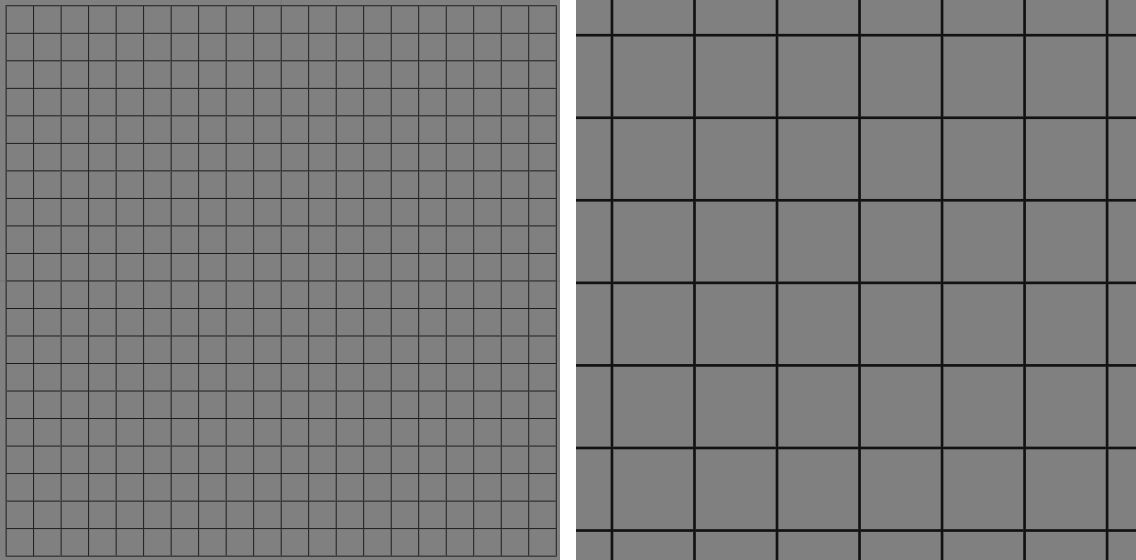
Left, the full canvas; right, a detail of the centre.
Write a WebGL 1 fragment shader that draws this pattern.

```glsl
precision highp float;

uniform vec2 u_resolution;

// Share of each pixel's extent that a band of the given half width covers
vec2 bandCoverage(vec2 offset, vec2 halfWidth, vec2 pixel) {
    vec2 upper = min(offset + 0.5 * pixel, halfWidth);
    vec2 lower = max(offset - 0.5 * pixel, -halfWidth);
    return clamp((upper - lower) / pixel, 0.0, 1.0);
}

void main() {
    vec2 pixel = 1.0 / u_resolution;
    vec2 fromCentre = gl_FragCoord.xy * pixel - vec2(0.5021, 0.4983);
    vec2 pitch = vec2(0.04912, 0.04914);
    vec2 halfLine = vec2(0.0008);

    // Nearest of the 21 lines on each axis, counted from the centre
    vec2 lineIndex = clamp(floor(fromCentre / pitch + 0.5), -10.0, 10.0);
    vec2 lines = bandCoverage(fromCentre - lineIndex * pitch, halfLine, pixel);

    // Lines end at the outer frame
    vec2 inside = bandCoverage(fromCentre, 10.0 * pitch + halfLine, pixel);
    vec2 grid = lines * inside.yx;

    // Faint continuation of the centre axes into the margin
    vec2 axes = bandCoverage(fromCentre, halfLine, pixel) * (1.0 - inside.yx);

    float ink = max(max(grid.x, grid.y), 0.15 * max(axes.x, axes.y));
    gl_FragColor = vec4(vec3(mix(0.502, 0.07, ink)), 1.0);
}
```
